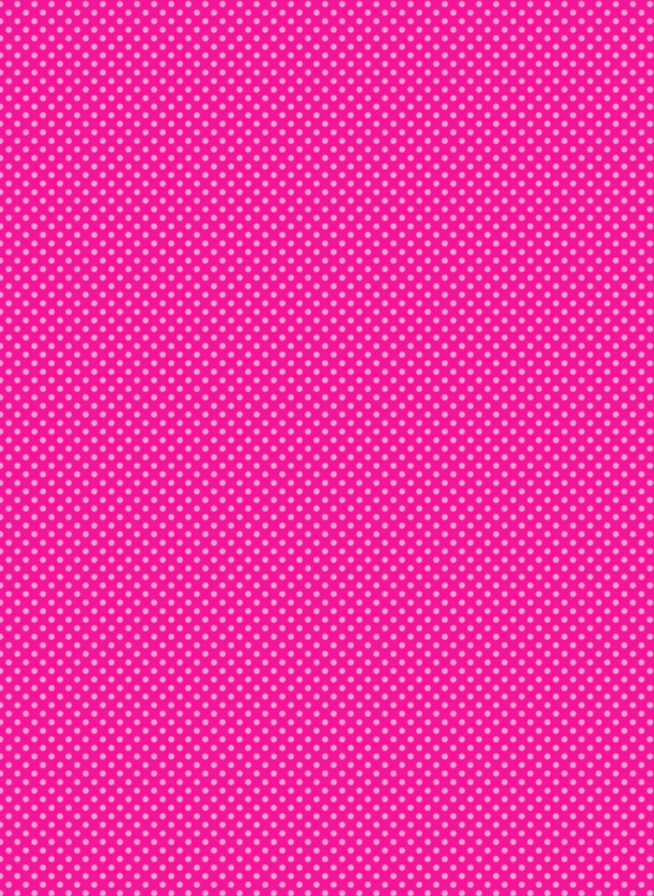
Give the GLSL for this pattern, as a Shadertoy shader.

```glsl
// Small pale pink polka dots on a hot pink ground, in staggered rows.
// Two square grids, offset by half a cell, are folded around their nearest
// centres; the smaller distance gives the dot, drawn with a soft rim.

const vec3  GROUND_COLOR = vec3(0.953, 0.085, 0.588);
const vec3  DOT_COLOR    = vec3(0.940, 0.622, 0.828);
const float CELLS_DOWN   = 52.4;                // repeats over the canvas height
const vec2  GRID_SHIFT   = vec2(-0.11, -0.04);  // dot nearest the centre, in cells
const float DOT_RADIUS   = 0.176;               // in cells
const float RIM_SOFTNESS = 0.08;                // half width of the rim, in cells

// Distance to the nearest point of a unit square grid.
float gridDistance(vec2 p) {
    return length(p - round(p));
}

// Signed distance to the nearest dot of the staggered lattice.
float dotDistance(vec2 p) {
    return min(gridDistance(p), gridDistance(p - 0.5)) - DOT_RADIUS;
}

void mainImage(out vec4 fragColor, in vec2 fragCoord) {
    // Canvas position in cells, measured from the centre
    float cellsPerPixel = CELLS_DOWN / iResolution.y;
    vec2 cell = (fragCoord - 0.5 * iResolution.xy) * cellsPerPixel - GRID_SHIFT;

    // Soft rim, never thinner than the pixel footprint
    float rim = max(RIM_SOFTNESS, 0.7 * cellsPerPixel);
    float coverage = 1.0 - smoothstep(-rim, rim, dotDistance(cell));

    fragColor = vec4(mix(GROUND_COLOR, DOT_COLOR, coverage), 1.0);
}
```
